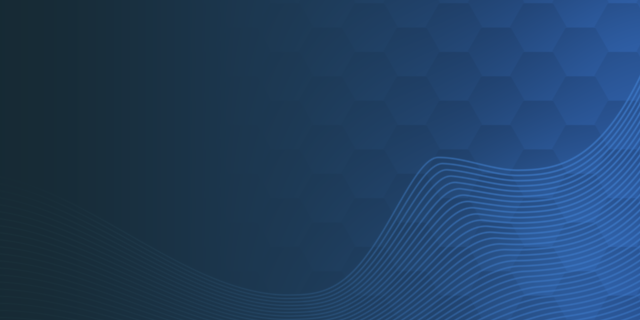
Write a Shadertoy shader that draws this background.

```glsl
// Base gradient, left to right
const vec3 TEAL_DARK = vec3(0.088, 0.165, 0.205);
const vec3 NAVY      = vec3(0.120, 0.240, 0.360);
const vec3 BLUE      = vec3(0.152, 0.310, 0.560);
const vec3 GLOW      = vec3(0.040, 0.080, 0.120);
const vec2 CORNER_POS = vec2(2.05, 0.90);
const vec2 GLOW_POS   = vec2(1.80, 0.20);

// Hexagon tiling
const vec2  HEX_CENTER = vec2(1.682, 0.917);
const float HEX_HEIGHT = 0.1523;
const float HEX_SHADE  = 0.13;

// Family of wave lines
const int   LINE_COUNT = 45;
const float WIDTH_LEFT  = 0.0018;
const float WIDTH_RIGHT = 0.0027;
const float LINE_SHIFT = 0.09;
const float HUMP_WIDEN = 0.55;
const vec3  LINE_LEFT  = vec3(0.15, 0.27, 0.30);
const vec3  LINE_RIGHT = vec3(0.24, 0.48, 0.79);

// Wave profile; the hump broadens and the dip fades with depth (0 to 1)
float crest(float x, float depth) {
    float fall = 0.38 * (1.0 - smoothstep(-0.1, 0.9, x));
    float u = clamp((x - 0.88) / (0.49 + HUMP_WIDEN * depth), 0.0, 1.0);
    float hump = 0.43 * smoothstep(0.0, 1.0, pow(u, mix(1.7, 1.2, depth)));
    float dip = 0.04 * (1.0 - depth) * smoothstep(1.37, 1.62, x);
    float sweep = 3.79 * pow(max(x - 1.6, 0.0), 2.8);
    return 0.078 + fall + hump - dip + sweep * (1.0 - 0.5 * depth);
}

// Waves flatten and drift to the right as they descend
float waveHeight(float x, float depth) {
    float floorLine = -0.55 + 0.15 * x;
    return mix(crest(x - LINE_SHIFT * depth, depth), floorLine, depth);
}

// Darkness inside one tile, strongest at its top edge
float tileShade(vec2 q, float px) {
    float t = q.y / HEX_HEIGHT + 0.5;
    return t * smoothstep(0.0, 2.0 * px, 0.5 * HEX_HEIGHT - q.y);
}

float hexShade(vec2 p, float px) {
    vec2 halfCell = HEX_HEIGHT * vec2(0.8660, 0.5);
    vec2 q = p - HEX_CENTER;
    vec2 a = mod(q + halfCell, 2.0 * halfCell) - halfCell;
    vec2 b = mod(q, 2.0 * halfCell) - halfCell;
    float edge = (dot(b, b) - dot(a, a)) / (2.0 * HEX_HEIGHT);
    return mix(tileShade(b, px), tileShade(a, px), smoothstep(-px, px, edge));
}

float waveLines(vec2 p, float width, float px) {
    float coverage = 0.0;
    const float STEP = 0.002;
    for (int i = 0; i < LINE_COUNT; i++) {
        float depth = float(i) / float(LINE_COUNT);
        float h = waveHeight(p.x, depth);
        float slope = (waveHeight(p.x + STEP, depth) - h) / STEP;
        float d = abs(p.y - h) / sqrt(1.0 + slope * slope);
        coverage = max(coverage, 1.0 - smoothstep(width - px, width + px, d));
    }
    return coverage;
}

float softSpot(vec2 p, vec2 center, float radius) {
    vec2 d = (p - center) / radius;
    return exp(-dot(d, d));
}

void mainImage(out vec4 fragColor, in vec2 fragCoord) {
    float px = 1.0 / iResolution.y;
    vec2 p = fragCoord / iResolution.xy * vec2(2.0, 1.0);

    // Background gradient and glows
    vec3 color = mix(TEAL_DARK, NAVY, smoothstep(-0.05, 1.25, p.x));
    color = mix(color, BLUE, smoothstep(0.85, 2.1, p.x));
    color += GLOW * 0.7 * softSpot(p, CORNER_POS, 0.35);
    color += GLOW * softSpot(p, GLOW_POS, 0.32);

    // Hexagons fade in toward the right
    float hexFade = smoothstep(0.55, 1.75, p.x);
    color *= 1.0 - HEX_SHADE * hexFade * (hexShade(p, px) - 0.15);

    // Wave lines brighten and thicken toward the right
    float lineFade = smoothstep(0.0, 1.8, p.x);
    vec3 lineColor = mix(LINE_LEFT, LINE_RIGHT, lineFade);
    float opacity = mix(0.2, 0.75, lineFade) * mix(0.75, 1.0, smoothstep(0.0, 0.4, p.y));
    opacity *= mix(smoothstep(0.5, 0.25, p.y), 1.0, smoothstep(0.2, 0.7, p.x));
    float width = mix(WIDTH_LEFT, WIDTH_RIGHT, lineFade);
    color = mix(color, lineColor, opacity * waveLines(p, width, px));

    fragColor = vec4(color, 1.0);
}
```
